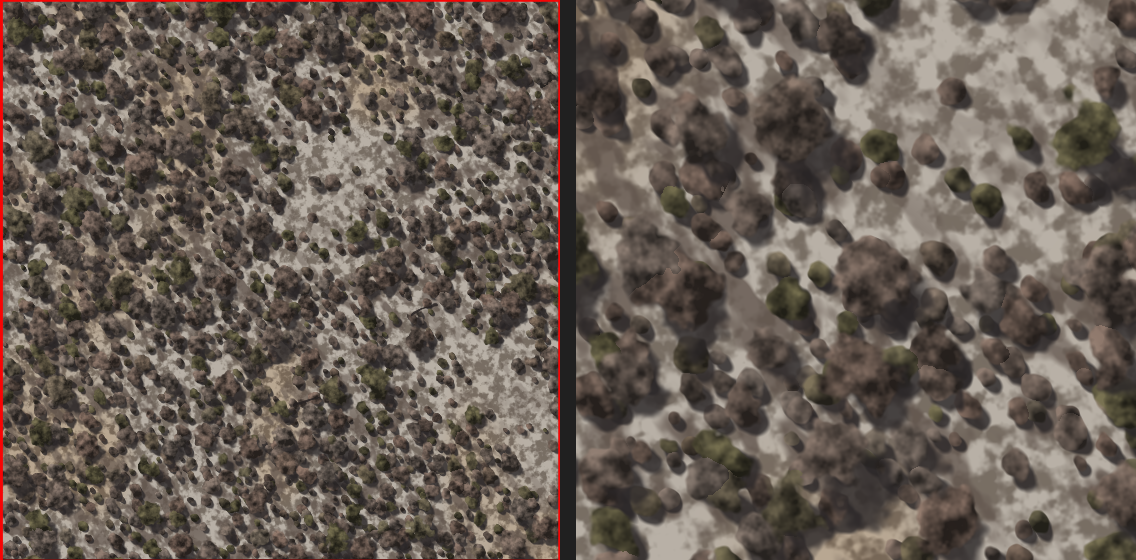
Left, the full canvas; right, a detail of the centre.
This texture is drawn by a WebGL 2 fragment shader. Its source:

```glsl
#version 300 es
precision highp float;
// Dry scrubland seen from above: pale stony ground under ragged shrubs.
// Jittered grids of three sizes scatter the shrubs, each with a lit crown and
// a long shadow to the lower right; a thin red frame surrounds the scene.

uniform vec2 u_resolution;
out vec4 fragColor;

const vec2 SHADOW_DIR = vec2(0.62, -0.785);
const vec3 SHADOW = vec3(0.165, 0.150, 0.155);
const vec3 BROWN = vec3(0.345, 0.283, 0.250);
const vec3 GREEN = vec3(0.285, 0.270, 0.190);
const vec3 GREY = vec3(0.350, 0.315, 0.290);

float hash(vec2 p) {
  vec3 q = fract(p.xyx * vec3(0.1031, 0.1030, 0.0973));
  q += dot(q, q.yzx + 33.33);
  return fract((q.x + q.y) * q.z);
}

vec2 hash2(vec2 p) {
  return vec2(hash(p), hash(p + 71.7));
}

float noise(vec2 p) {
  vec2 i = floor(p), f = fract(p);
  f = f * f * (3.0 - 2.0 * f);
  return mix(mix(hash(i), hash(i + vec2(1, 0)), f.x),
             mix(hash(i + vec2(0, 1)), hash(i + vec2(1, 1)), f.x), f.y);
}

float fbm(vec2 p) {
  float sum = 0.0, amp = 0.54;
  for (int i = 0; i < 3; i++) {
    sum += amp * noise(p);
    p = mat2(1.6, 1.2, -1.2, 1.6) * p + 17.3;
    amp *= 0.52;
  }
  return sum;
}

// Coordinates along and across the shadow direction
vec2 alongShadow(vec2 p) {
  return vec2(dot(p, SHADOW_DIR), dot(p, vec2(-SHADOW_DIR.y, SHADOW_DIR.x)));
}

// Vegetation cover: low in the bare clearings, streaked along the shadows
float coverAt(vec2 p) {
  float patches = fbm(alongShadow(p) * vec2(3.2, 5.0) + 4.7);
  return smoothstep(0.27, 0.52, patches);
}

vec3 stonyGround(vec2 p, float cover) {
  float pebbles = fbm(p * 105.0 + 9.0);
  vec3 col = mix(vec3(0.47, 0.43, 0.39), vec3(0.72, 0.69, 0.65),
                 smoothstep(0.28, 0.62, pebbles));
  col *= mix(vec3(1.0), vec3(1.0, 0.94, 0.86), smoothstep(0.5, 0.8, noise(p * 6.0)));
  float litter = fbm(alongShadow(p) * vec2(38.0, 62.0));
  return mix(col, vec3(0.37, 0.32, 0.29),
             smoothstep(0.45, 0.66, litter) * (0.25 + 0.5 * cover));
}

// Paints one jittered grid of shrubs over the given colour
vec3 paintShrubs(vec3 col, vec2 p, float cells, float density, float ragged, float leaf) {
  vec2 cell = floor(p * cells);
  float shade = 0.0, crown = 0.0;
  vec3 crownCol = BROWN;
  for (int y = -1; y <= 1; y++) {
    for (int x = -1; x <= 1; x++) {
      vec2 id = cell + vec2(x, y);
      vec2 key = id + cells * 3.0 + 40.0;
      vec2 centre = id + 0.5 + 0.7 * (hash2(key) - 0.5);
      if (hash(key + 13.1) > density * (0.22 + 0.78 * coverAt(centre / cells))) continue;
      float radius = mix(0.28, 0.52, hash(key + 29.3));
      vec2 q = alongShadow(p * cells - centre) / radius;
      float bodyDist = length(q * vec2(0.88, 1.05)) + ragged;
      float shadeDist = length((q - vec2(0.75, 0.0)) * vec2(0.78, 1.12)) + 0.7 * ragged;
      shade = max(shade, 1.0 - smoothstep(0.75, 1.15, shadeDist));
      float mask = 1.0 - smoothstep(0.82, 1.08, bodyDist);
      if (mask > crown) {
        float kind = hash(key + 47.9);
        vec3 tint = mix(mix(BROWN, GREY, hash(key + 5.5)), GREEN, smoothstep(0.6, 0.9, kind));
        float light = 1.0 - 0.34 * clamp(q.x, -0.8, 1.2) + 1.9 * (leaf - 0.5);
        crown = mask;
        crownCol = tint * clamp(light, 0.42, 1.65);
      }
    }
  }
  col = mix(col, SHADOW, 0.8 * shade);
  return mix(col, crownCol, 0.93 * crown);
}

// A few bare fallen branches
float branches(vec2 p) {
  float mask = 0.0;
  for (int i = 0; i < 3; i++) {
    vec2 key = vec2(float(i) * 7.0 + 3.0, 19.0);
    vec2 q = p - mix(vec2(0.2), vec2(0.8), hash2(key));
    q.y -= 0.35 * q.x + 0.012 * (noise(q * 60.0 + key) - 0.5);
    float d = length(vec2(max(abs(q.x) - 0.022, 0.0), q.y));
    mask = max(mask, 1.0 - smoothstep(0.0010, 0.0032, d));
  }
  return mask;
}

void main() {
  vec2 p = gl_FragCoord.xy / u_resolution;
  float ragged = 1.5 * (fbm(p * 62.0 + 31.0) - 0.5);
  float leaf = fbm(p * 110.0 + 57.0);
  vec3 col = stonyGround(p, coverAt(p));
  col = paintShrubs(col, p, 58.0, 0.46, ragged, leaf);
  col = paintShrubs(col, p, 36.0, 0.50, ragged, leaf);
  col = mix(col, vec3(0.15, 0.13, 0.13), 0.85 * branches(p));
  col = paintShrubs(col, p, 21.0, 0.42, ragged, leaf);

  // Red frame, widest on the left and dim along the bottom
  vec2 px = 0.5 / u_resolution, edge = min(p - vec2(0.005, 0.0015), 0.997 - p);
  float bright = 1.0 - smoothstep(-px.x, px.x, min(edge.x, 0.997 - p.y));
  float dim = 1.0 - smoothstep(-px.y, px.y, p.y - 0.0015);
  col = mix(col, vec3(0.45, 0.08, 0.08), dim);
  col = mix(col, vec3(0.97, 0.015, 0.015), bright);
  fragColor = vec4(col, 1.0);
}
```
